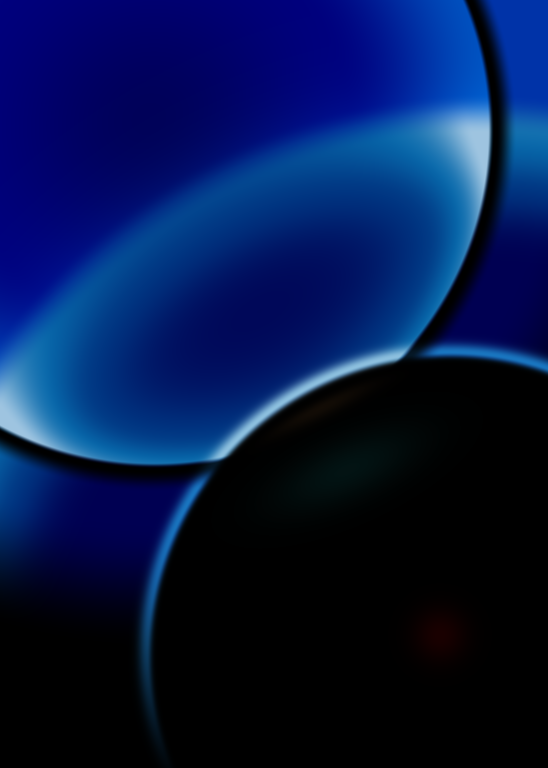
A WebGL 1 fragment shader for this background:

```glsl
precision highp float;
// Overlapping glassy discs in deep blue: a dark-rimmed lens, a wide soft veil
// and a black sphere with a bright rim. Each is a signed circle distance whose
// falloffs drive a navy-to-ice colour ramp.

uniform vec2 u_resolution;

float circle(vec2 p, vec2 center, float radius) {
  return length(p - center) - radius;
}

// Navy, through teal blue, to pale ice
vec3 iceRamp(float t) {
  vec3 color = mix(vec3(0.0, 0.0, 0.32), vec3(0.0, 0.20, 0.50), smoothstep(0.04, 0.36, t));
  color = mix(color, vec3(0.03, 0.41, 0.67), smoothstep(0.30, 0.64, t));
  return mix(color, vec3(0.62, 0.77, 0.88), smoothstep(0.55, 1.05, t));
}

// Soft elliptical spot, tilted by an angle
float spot(vec2 p, vec2 center, vec2 size, float angle) {
  float c = cos(angle), s = sin(angle);
  vec2 q = p - center;
  q = vec2(c * q.x + s * q.y, c * q.y - s * q.x) / size;
  return exp(-dot(q, q));
}

void main() {
  vec2 p = gl_FragCoord.xy / u_resolution.y;
  float lens = circle(p, vec2(0.202, 0.831), 0.4375);
  float veil = circle(p, vec2(0.6315, 0.0885), 0.7656);
  float sphere = circle(p, vec2(0.586, 0.147), 0.3945);
  float inLens = 1.0 - smoothstep(-0.004, 0.004, lens);
  float inVeil = 1.0 - smoothstep(-0.028, 0.024, veil);
  float lensDepth = max(-lens, 0.0);
  float lensGap = max(lens, 0.0);
  float veilDepth = max(-veil, 0.0);

  // Lens above the veil: dark heart, brighter edge
  float fromHeart = lens + 0.4375;
  vec3 lensColor = mix(vec3(0.0, 0.0, 0.34), vec3(0.0, 0.0, 0.49), smoothstep(0.0, 0.28, fromHeart));
  lensColor += vec3(0.0, 0.32, 0.26) * smoothstep(0.25, 0.46, fromHeart);
  lensColor += vec3(0.0, 0.09, 0.10) * exp(-max(veil, 0.0) / 0.04);

  // Lens under the veil: light gathers along both edges
  float light = 0.42 * exp(-pow(veilDepth / 0.104, 2.0));
  light += 0.60 * exp(-lensDepth / 0.117 - veilDepth / 0.39);
  light += 0.36 * exp(-lensDepth / 0.039);
  lensColor = mix(lensColor, iceRamp(light), inVeil);

  // Space around the lens, falling to black far away
  float haze = 0.66 * exp(-pow(veilDepth / 0.124, 2.0));
  vec3 outer = iceRamp(haze) * (1.0 - smoothstep(0.075, 0.24, lensGap));
  outer = mix(vec3(0.0, 0.20, 0.66), outer, inVeil);
  vec3 color = mix(outer, lensColor, inLens);

  // Dark rim of the lens
  float rim = smoothstep(-0.004, 0.004, lens) * (1.0 - smoothstep(0.007, 0.034, lens));
  color *= 1.0 - rim;

  // Black sphere and its bright edge, fading toward the bottom
  color *= smoothstep(-0.010, 0.002, sphere);
  float falloff = sphere > 0.0 ? 0.011 : 0.006;
  float edge = exp(-pow(sphere / falloff, 2.0));
  edge *= mix(smoothstep(-0.06, 0.36, p.y), 1.0, inLens) * (1.0 - 0.8 * rim);
  vec3 edgeColor = mix(vec3(0.10, 0.46, 0.75), vec3(0.55, 0.75, 0.87), inLens);
  color = mix(color, edgeColor, edge);

  // Faint reflections inside the sphere
  float inSphere = 1.0 - smoothstep(-0.03, -0.01, sphere);
  vec3 reflections = vec3(0.07, 0.045, 0.02) * spot(p, vec2(0.417, 0.468), vec2(0.075, 0.012), 0.45);
  reflections += vec3(0.01, 0.075, 0.075) * spot(p, vec2(0.452, 0.388), vec2(0.10, 0.038), 0.42);
  reflections += vec3(0.10, 0.0, 0.0) * spot(p, vec2(0.573, 0.173), vec2(0.034, 0.034), 0.0);
  color += reflections * inSphere;

  gl_FragColor = vec4(color, 1.0);
}
```
